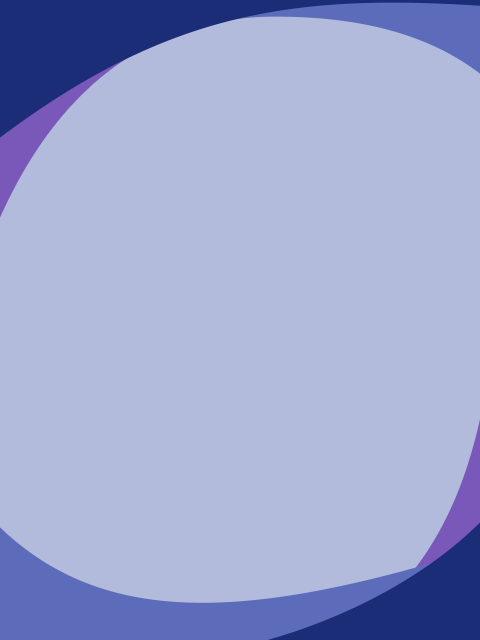
Reproduce this background procedurally as a Shadertoy shader.

```glsl
// Pale rounded field framed by sweeping navy, blue and violet corner curves.

const vec3 PALE   = vec3(0.698, 0.733, 0.859);
const vec3 NAVY   = vec3(0.110, 0.178, 0.470);
const vec3 BLUE   = vec3(0.361, 0.424, 0.729);
const vec3 VIOLET = vec3(0.478, 0.345, 0.729);

const float ASPECT = 0.75;      // artboard width, with height 1
const float CROWN_X = 0.43;     // highest point of the pale field
const float ACCENT_SPLIT = 0.28; // violet to the left, blue to the right
const int SOLVE_STEPS = 18;

vec2 bezier(vec2 a, vec2 b, vec2 c, vec2 d, float t) {
    float s = 1.0 - t;
    return s * s * s * a + 3.0 * s * t * (s * b + t * c) + t * t * t * d;
}

// Signed distance estimate to a cubic with increasing x; positive above it
float aboveCurve(vec2 p, vec2 a, vec2 b, vec2 c, vec2 d) {
    float lo = 0.0, hi = 1.0;
    for (int i = 0; i < SOLVE_STEPS; i++) {
        float mid = 0.5 * (lo + hi);
        if (bezier(a, b, c, d, mid).x < p.x) lo = mid; else hi = mid;
    }
    float t = 0.5 * (lo + hi), s = 1.0 - t;
    vec2 tangent = s * s * (b - a) + 2.0 * s * t * (c - b) + t * t * (d - c);
    float height = bezier(a, b, c, d, t).y;
    return (p.y - height) * tangent.x / max(length(tangent), 1e-5);
}

float coverage(float dist, float pixel) {
    return clamp(0.5 + dist / pixel, 0.0, 1.0);
}

void mainImage(out vec4 fragColor, in vec2 fragCoord) {
    vec2 p = fragCoord / iResolution.xy * vec2(ASPECT, 1.0);
    float pixel = 1.0 / iResolution.y;

    // Outline of the pale field: crown in two arcs, then the right side
    float crown = p.x < CROWN_X
        ? aboveCurve(p, vec2(0.0, 0.660), vec2(0.091, 0.863),
                     vec2(0.234, 0.974), vec2(CROWN_X, 0.974))
        : aboveCurve(p, vec2(CROWN_X, 0.974), vec2(0.560, 0.974),
                     vec2(0.667, 0.948), vec2(ASPECT, 0.885));
    float rightSide = aboveCurve(p.yx, vec2(0.0625, 0.6055), vec2(0.1536, 0.6966),
                                 vec2(0.2708, 0.7435), vec2(0.4401, 0.7669));

    // Blue wave along the bottom
    float wave = aboveCurve(p, vec2(0.0, 0.176), vec2(0.150, 0.0326),
                            vec2(0.352, 0.0273), vec2(0.677, 0.121));

    // Navy corners
    float topNavy = aboveCurve(p, vec2(0.0, 0.785), vec2(0.260, 0.980),
                               vec2(0.456, 1.010), vec2(ASPECT, 0.991));
    float lowNavy = -aboveCurve(p, vec2(0.378, -0.0104), vec2(0.521, 0.0234),
                                vec2(0.658, 0.0924), vec2(ASPECT, 0.1836));

    // Layers from back to front
    bool upperRight = p.x > ACCENT_SPLIT && p.y > 0.5;
    vec3 color = upperRight ? BLUE : VIOLET;
    color = mix(color, PALE, coverage(-max(crown, rightSide), pixel));
    color = mix(color, BLUE, coverage(-wave, pixel));
    color = mix(color, NAVY, coverage(max(topNavy, lowNavy), pixel));

    fragColor = vec4(color, 1.0);
}
```
